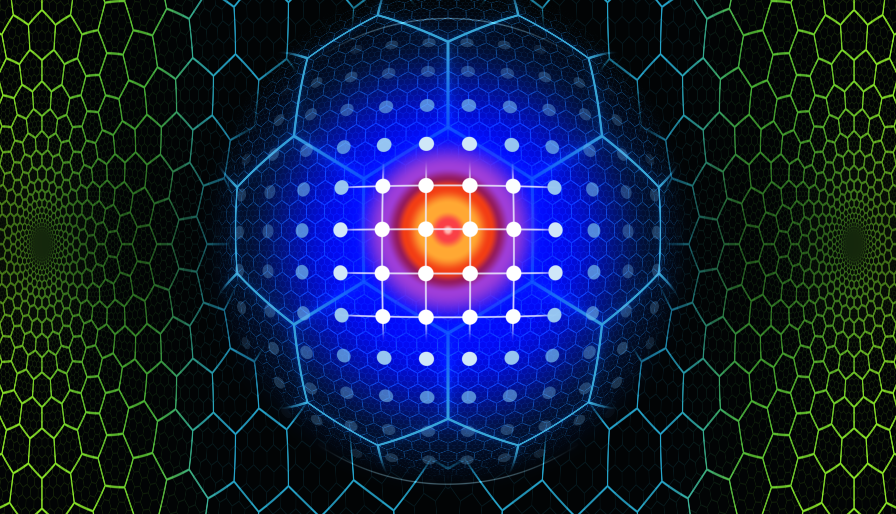
This background is drawn by a Shadertoy shader. Its source:

```glsl
// Glowing core inside a blue honeycomb sphere with a dot lattice, framed by warped green mesh.

const float SPHERE_RADIUS = 0.498;

// Distance to the border of a unit-wide, pointy-top hexagon tile
float hexEdge(vec2 p) {
    vec2 tile = vec2(1.0, 1.7320508);
    vec2 a = mod(p, tile) - 0.5 * tile;
    vec2 b = mod(p - 0.5 * tile, tile) - 0.5 * tile;
    vec2 g = abs(dot(a, a) < dot(b, b) ? a : b);
    return 0.5 - max(g.x, dot(g, vec2(0.5, 0.8660254)));
}

// Smooth stroke of half width w at distance d
float stroke(float d, float w) {
    float px = 0.8 / iResolution.y;
    return 1.0 - smoothstep(w - px, w + px, d);
}

// Honeycomb lines for tiles of the given width; tiny tiles melt into an even tone
float honeycomb(vec2 p, float width, float w) {
    float px = 1.0 / iResolution.y;
    float line = stroke(hexEdge(p) * width, min(w, 0.12 * width));
    return mix(0.3, line, smoothstep(2.0 * px, 6.0 * px, width));
}

// Unrolls the front of a sphere onto a flat plane
vec2 unrollSphere(vec2 p) {
    float r = max(length(p), 1e-4);
    return p * SPHERE_RADIUS * asin(min(r / SPHERE_RADIUS, 1.0)) / r;
}

// Radial colours of the core, from its centre to the violet halo
vec3 coreGlow(vec3 base, float r) {
    vec3 c = mix(vec3(1.0, 0.72, 0.7), vec3(0.98, 0.25, 0.28), smoothstep(0.003, 0.012, r));
    c = mix(c, vec3(1.0, 0.66, 0.2), smoothstep(0.018, 0.038, r));
    c = mix(c, vec3(0.95, 0.24, 0.08), smoothstep(0.052, 0.082, r));
    c = mix(c, vec3(0.58, 0.10, 0.36), smoothstep(0.084, 0.102, r));
    c = mix(c, vec3(0.62, 0.24, 0.85), smoothstep(0.098, 0.122, r));
    return mix(c, base, smoothstep(0.122, 0.185, r));
}

// Log-polar mesh that shrinks towards a vanishing point on either side
vec3 sideMesh(vec2 p) {
    vec2 q = vec2((0.79 - abs(p.x)) * 1.7, p.y + 0.027);
    float r = max(length(q), 1e-3);
    vec2 polar = vec2(atan(q.y, q.x), log(r)) / 6.2831853;
    float coarse = honeycomb(polar * 30.0, r * 0.21, 0.0024);
    float fine = honeycomb(polar * 120.0, r * 0.052, 0.001);
    vec3 tint = mix(vec3(0.12, 0.55, 0.68), vec3(0.24, 0.60, 0.17), smoothstep(0.42, 0.60, abs(p.x)));
    tint = mix(tint, vec3(0.48, 0.78, 0.12), smoothstep(0.62, 0.95, length(p)));
    float light = mix(0.5, 1.0, smoothstep(0.0, 0.35, abs(q.y)));
    return tint * (coarse * light + 0.16 * fine);
}

void mainImage(out vec4 fragColor, in vec2 fragCoord) {
    vec2 uv = (fragCoord - 0.5 * iResolution.xy) / iResolution.y;
    vec2 p = uv - vec2(0.0, 0.052);
    vec2 lattice = uv - vec2(0.0, 0.011);
    float r = length(p);
    float glowR = length(uv - vec2(0.0, 0.025));

    // Blue light fading to near black
    vec3 col = vec3(0.008, 0.016, 0.018);
    col += vec3(0.0, 0.07, 0.28) * smoothstep(0.50, 0.30, glowR);
    col = mix(col, vec3(0.01, 0.04, 0.97), smoothstep(0.40, 0.19, glowR));

    // Nested honeycombs on the sphere
    vec2 bent = p * vec2(1.06, 1.0);
    vec2 plane = unrollSphere(bent);
    float inside = smoothstep(0.495, 0.44, length(bent));
    float big = honeycomb(plane / 0.357, 0.357, 0.0034);
    float halo = exp(-hexEdge(plane / 0.357) * 32.0);
    float medium = honeycomb(plane / 0.0446, 0.0446, 0.0011);
    float small = honeycomb(plane / 0.0149, 0.0149, 0.0007);
    float offCore = smoothstep(0.10, 0.24, r);
    vec3 lineTint = mix(vec3(0.08, 0.38, 0.95), vec3(0.24, 0.70, 0.88), smoothstep(0.2, 0.40, r));
    col += inside * offCore * vec3(0.06, 0.24, 0.38) * (medium * 0.8 + small * 0.3);
    col += inside * offCore * vec3(0.0, 0.10, 0.22) * halo;
    col = mix(col, lineTint, big * inside * mix(0.12, 0.9, offCore));

    // Outer mesh
    col += sideMesh(p) * (1.0 - smoothstep(0.50, 0.43, length(bent)));

    // Core
    col = coreGlow(col, r);

    // Lattice of lines and dots wrapped over the sphere
    vec2 grid = unrollSphere(lattice) / 0.0865;
    float latticeR = length(lattice);
    vec2 cell = fract(grid) - 0.5;
    vec2 node = floor(grid) + 0.5;
    vec2 toLine = abs(cell) * 0.0865;
    float columns = stroke(toLine.x, 0.0018) * smoothstep(0.18, 0.13, abs(lattice.y))
                  * smoothstep(0.20, 0.13, abs(lattice.x));
    float rows = stroke(toLine.y, 0.0018) * smoothstep(0.23, 0.17, abs(lattice.x))
               * smoothstep(0.17, 0.13, abs(lattice.y));
    col = mix(col, vec3(0.93, 0.93, 1.0), 0.85 * max(columns, rows));

    float nodeR = length(node) * 0.0865;
    float dots = stroke(length(cell) * 0.0865, 0.0152) * step(latticeR, 0.47);
    vec3 dotTint = mix(vec3(1.0), vec3(0.45, 0.72, 0.92), smoothstep(0.17, 0.30, nodeR));
    float dotLight = mix(1.0, 0.28, smoothstep(0.22, 0.42, nodeR)) * smoothstep(0.58, 0.46, nodeR);
    col = mix(col, dotTint, dots * dotLight);

    // Faint rim arcs at the poles
    float rim = stroke(abs(latticeR - 0.453), 0.0012) * smoothstep(0.37, 0.45, abs(lattice.y));
    col += vec3(0.25, 0.35, 0.38) * rim;

    fragColor = vec4(clamp(col, 0.0, 1.0), 1.0);
}
```
